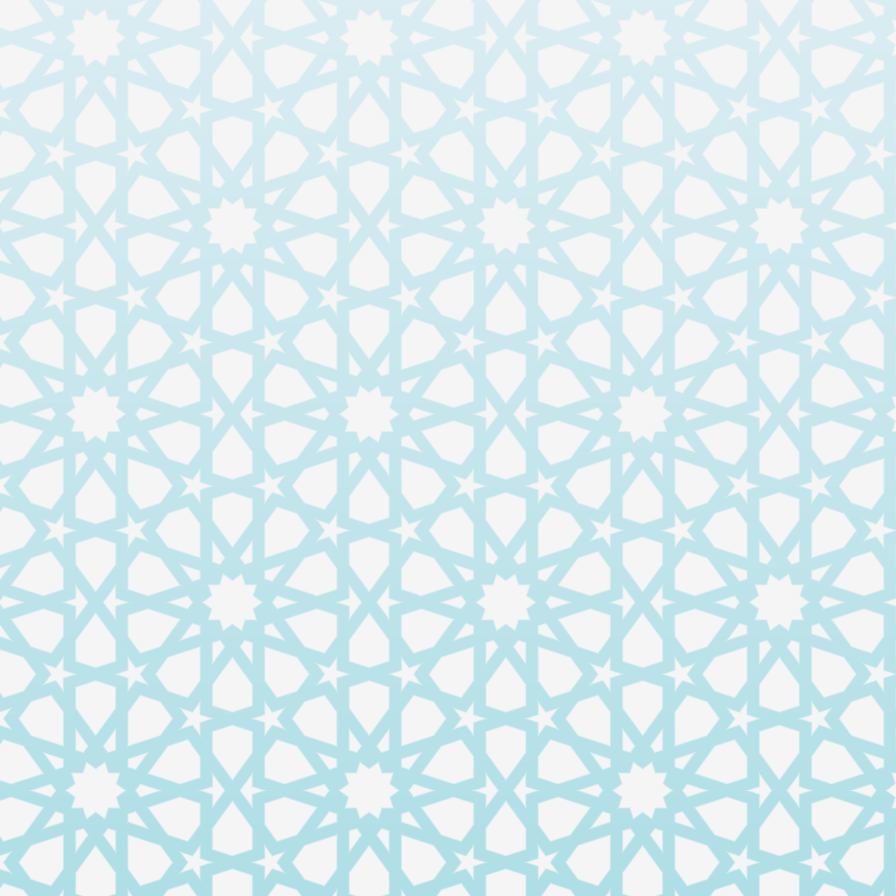
A three.js fragment shader for this pattern:

```glsl
// Ten-fold girih lattice: white stars and petals between pale teal bands.
// Each point is taken to its nearest star on a centred lattice, where ten-way
// line families form the bands and star shapes are cut out of them.
varying vec2 vUv;

const float TAU = 6.2831853;
const float STEP = TAU / 10.0;
const float HALF_BAND = 0.0226;
const float RIM = 0.40451; // distance of the outer lines from a star centre

// Offset from the nearest point of a rectangular grid
vec2 wrap(vec2 p, vec2 size) {
  return p - size * floor(p / size + 0.5);
}

// Angle folded into one sector centred on zero
float foldAngle(vec2 p, float sector) {
  return mod(atan(p.y, p.x) + 0.5 * sector, sector) - 0.5 * sector;
}

// Star with a tip on +x; lean is the angle from a tip to its edge normal
float star(vec2 p, float points, float lean, float inner) {
  return length(p) * cos(abs(foldAngle(p, TAU / points)) - lean) - inner;
}

float girih(vec2 p) {
  // Crossed bands at the waist between horizontal neighbours
  float cross = dot(abs(p), vec2(cos(STEP), sin(STEP))) - RIM;
  bool waist = abs(p.y) < 0.17 && abs(p.x) > 0.34;

  // Parallel pairs of inner and outer lines in five directions
  float inner = 1.0;
  float outer = 1.0;
  for (int i = 0; i < 5; i++) {
    float angle = float(i) * STEP;
    float along = abs(dot(p, vec2(cos(angle), sin(angle))));
    inner = min(inner, abs(along - (0.5 - RIM)));
    outer = min(outer, abs(along - RIM));
  }
  if (waist && cross > 0.0) inner = 1.0;
  float band = min(inner, outer) - HALF_BAND;

  // Solid hub with a ten-pointed star cut out
  band = min(band, length(p) - 0.132);
  band = max(band, -star(p, 10.0, 1.5 * STEP, 0.064));

  // Five-pointed stars on the surrounding decagon, clipped at the waist
  float a = foldAngle(p, STEP);
  vec2 corner = length(p) * vec2(cos(a), sin(a)) - vec2(0.44721, 0.0);
  float small = star(-corner, 5.0, 2.0 * STEP, 0.0197);
  if (waist) small = max(small, cross + HALF_BAND);
  return max(band, -small);
}

void main() {
  // Centred lattice, measured in horizontal star spacings
  vec2 size = vec2(1.0, 1.37638);
  vec2 p = (vUv - vec2(0.412, 0.5378)) / 0.3052;
  vec2 a = wrap(p, size);
  vec2 b = wrap(p - 0.5 * size, size);
  vec2 local = dot(a, a) < dot(b, b) ? a : b;

  // Teal bands fading upward over off-white
  float ink = 1.0 - smoothstep(-0.005, 0.005, girih(local));
  vec3 teal = mix(vec3(0.685, 0.872, 0.9), vec3(0.855, 0.928, 0.95), vUv.y);
  gl_FragColor = vec4(mix(vec3(0.962), teal, ink), 1.0);
}
```
